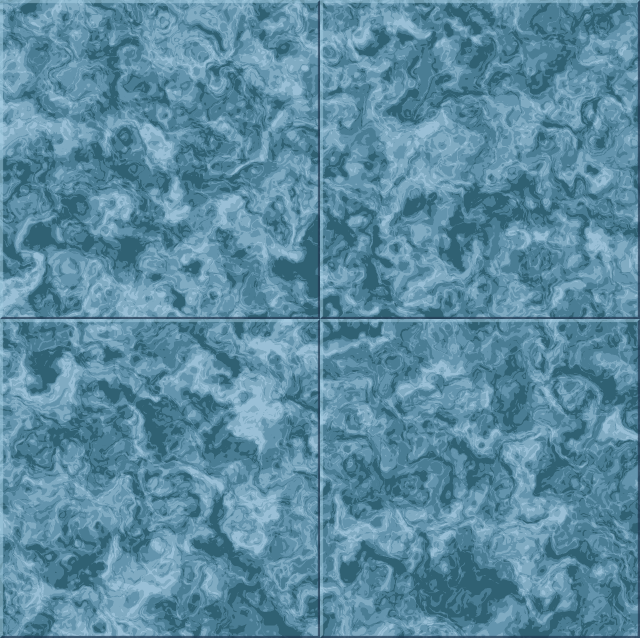
Write a WebGL 1 fragment shader that draws this texture.

```glsl
precision highp float;
// Two by two glazed stone tiles with mottled blue veining and bevelled rims.
// Folded fractal noise is cut into five flat tones; wispy strands follow
// contours of a second noise, and each tile samples its own patch of stone.

uniform vec2 u_resolution;

const vec2 TILES = vec2(2.0);            // repeats across and down
const float STONE_SCALE = 13.0;          // largest blotches per tile
const float FOLD_SCALE = 0.8;            // size of the folds against the blotches
const float FOLD_GAIN = 0.45;            // roughness of the folds
const float GRAIN_GAIN = 0.6;            // roughness of the blotches
const float WARP = 4.6;                  // strength of the folding
const float STRAND_WIDTH = 0.045;        // in noise units
const float STRAND_SHIFT = 0.11;         // tone change inside a strand
const float TONE_SOFTNESS = 0.005;       // blur between flat tones
const vec4 TONE_LIMITS = vec4(0.360, 0.484, 0.596, 0.725);

const float LIGHT_RIM = 0.0095;          // rim widths, in tiles
const float DARK_RIM = 0.0065;
const float LIGHT_RIM_OPACITY = 0.5;
const float DARK_RIM_OPACITY = 0.75;

const vec3 DEEP_TEAL = vec3(0.19, 0.38, 0.45);
const vec3 TEAL = vec3(0.29, 0.49, 0.58);
const vec3 MID_BLUE = vec3(0.39, 0.58, 0.68);
const vec3 PALE_BLUE = vec3(0.50, 0.67, 0.76);
const vec3 ICE_BLUE = vec3(0.60, 0.75, 0.84);
const vec3 RIM_LIGHT = vec3(0.66, 0.82, 0.90);
const vec3 RIM_DARK = vec3(0.13, 0.22, 0.32);

float hash(vec2 p) {
  return fract(sin(dot(p, vec2(127.1, 311.7))) * 43758.5453);
}

float noise(vec2 p) {
  vec2 cell = floor(p);
  vec2 f = fract(p);
  f = f * f * (3.0 - 2.0 * f);
  float low = mix(hash(cell), hash(cell + vec2(1.0, 0.0)), f.x);
  float high = mix(hash(cell + vec2(0.0, 1.0)), hash(cell + 1.0), f.x);
  return mix(low, high, f.y);
}

// Fractal sum, turned at each octave to hide the lattice
float fbm(vec2 p, float gain) {
  float sum = 0.0;
  float total = 0.0;
  float amplitude = 1.0;
  for (int i = 0; i < 4; i++) {
    sum += amplitude * noise(p);
    total += amplitude;
    amplitude *= gain;
    p = mat2(1.6, 1.2, -1.2, 1.6) * p + 17.3;
  }
  return sum / total;
}

// 1 along the contour of a noise value, 0 away from it
float strand(float value, float contour) {
  return 1.0 - smoothstep(0.3 * STRAND_WIDTH, STRAND_WIDTH, abs(value - contour));
}

vec3 stone(vec2 p) {
  vec2 q = FOLD_SCALE * p;
  vec2 fold = vec2(fbm(q, FOLD_GAIN), fbm(q + vec2(31.7, 12.9), FOLD_GAIN)) - 0.5;
  float tone = fbm(p + WARP * fold + 5.2, GRAIN_GAIN);
  float veins = fbm(p + WARP * fold.yx + 63.4, FOLD_GAIN);
  tone += STRAND_SHIFT * (strand(veins, 0.41) - strand(veins, 0.59));

  vec4 level = smoothstep(TONE_LIMITS - TONE_SOFTNESS, TONE_LIMITS + TONE_SOFTNESS, vec4(tone));
  vec3 color = mix(DEEP_TEAL, TEAL, level.x);
  color = mix(color, MID_BLUE, level.y);
  color = mix(color, PALE_BLUE, level.z);
  return mix(color, ICE_BLUE, level.w);
}

vec3 tiledStone(vec2 uv, float pixel) {
  vec2 tile = floor(uv * TILES);
  vec2 local = fract(uv * TILES);
  vec3 color = stone(local * STONE_SCALE + tile * vec2(41.3, 57.9));

  // Light on the left and top, shade on the right and bottom, mitred corners
  float lit = min(local.x, 1.0 - local.y);
  float shaded = min(1.0 - local.x, local.y);
  float soft = 0.5 * pixel;
  float mitre = smoothstep(-soft, soft, shaded - lit);
  float light = 1.0 - smoothstep(LIGHT_RIM - soft, LIGHT_RIM + soft, lit);
  float dark = 1.0 - smoothstep(DARK_RIM - soft, DARK_RIM + soft, shaded);
  color = mix(color, RIM_LIGHT, light * mitre * LIGHT_RIM_OPACITY);
  return mix(color, RIM_DARK, dark * (1.0 - mitre) * DARK_RIM_OPACITY);
}

void main() {
  float pixel = TILES.x / min(u_resolution.x, u_resolution.y);
  vec3 color = vec3(0.0);
  // Four samples per pixel smooth the fine veining
  for (int i = 0; i < 4; i++) {
    float k = float(i);
    vec2 offset = 0.5 * vec2(mod(k, 2.0), floor(0.5 * k)) - 0.25;
    color += tiledStone((gl_FragCoord.xy + offset) / u_resolution, pixel);
  }
  gl_FragColor = vec4(0.25 * color, 1.0);
}
```
